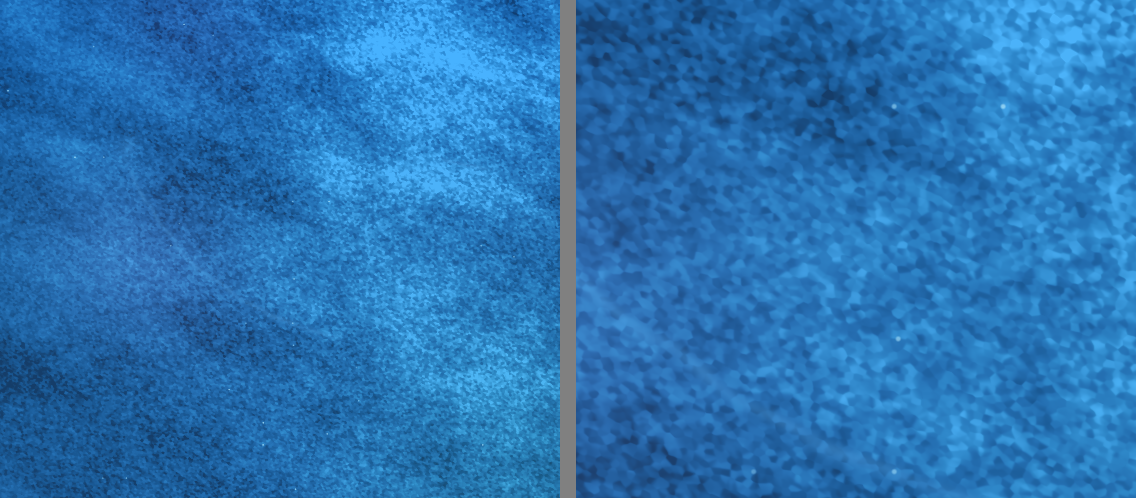
Left: the whole. Right: its middle third, enlarged.
A WebGL 1 fragment shader for this texture:

```glsl
precision highp float;
uniform vec2 u_resolution;

vec2 hash2(vec2 c) {
  return fract(sin(vec2(dot(c, vec2(127.1, 311.7)), dot(c, vec2(269.5, 183.3)))) * 43758.5);
}

// Smooth cellular noise, about -1 to 1
float cellNoise(vec2 p) {
  vec2 cell = floor(p);
  float sum = 0.0, total = 0.0;
  for (int j = -1; j <= 1; j++) {
    for (int i = -1; i <= 1; i++) {
      vec2 c = cell + vec2(float(i), float(j));
      vec2 h = hash2(c);
      vec2 d = c + h - p;
      float w = exp(-6.0 * dot(d, d));
      sum += w * fract(h.x * 17.0 + h.y * 31.0);
      total += w;
    }
  }
  return 2.0 * sum / total - 1.0;
}

float clouds(vec2 p) {
  float sum = 0.0, amp = 0.5;
  for (int i = 0; i < 5; i++) {
    sum += amp * cellNoise(p);
    p = p * 2.1 + 7.3;
    amp *= 0.56;
  }
  return sum;
}

// Axes along and across the falling streaks
vec2 tilt(vec2 p) {
  return vec2(0.9 * p.x - 0.43 * p.y, 0.43 * p.x + 0.9 * p.y);
}

float blob(vec2 p, vec2 centre, vec2 radius) {
  vec2 d = tilt(p - centre) / radius;
  return exp(-dot(d, d));
}

vec3 blueRamp(float t) {
  vec3 c = mix(vec3(0.08, 0.24, 0.41), vec3(0.10, 0.35, 0.585), smoothstep(-0.02, 0.27, t));
  c = mix(c, vec3(0.14, 0.435, 0.70), clamp(t * 4.0 - 1.0, 0.0, 1.0));
  c = mix(c, vec3(0.18, 0.53, 0.79), clamp(t * 4.0 - 2.0, 0.0, 1.0));
  return mix(c, vec3(0.27, 0.66, 0.93), clamp(t * 4.0 - 3.0, 0.0, 1.3));
}

// Thin bright line at signed distance d
float crease(float d, float width) {
  return exp(-d * d / (width * width));
}

void main() {
  vec2 p = gl_FragCoord.xy / u_resolution.y;
  vec2 q = tilt(p);

  // Broad light and shade
  float tone = 0.47 + 0.30 * (p.x - 0.56) + 0.20 * (p.y - 0.5);
  tone += 0.30 * blob(p, vec2(0.83, 0.92), vec2(0.17, 0.07));
  tone += 0.20 * blob(p, vec2(0.78, 0.68), vec2(0.36, 0.07));
  tone += 0.22 * blob(p, vec2(0.78, 0.42), vec2(0.24, 0.15));
  tone += 0.20 * blob(p, vec2(0.24, 0.46), vec2(0.18, 0.12));
  tone += 0.14 * blob(p, vec2(0.28, 0.82), vec2(0.22, 0.06));
  tone -= 0.24 * blob(p, vec2(0.43, 0.62), vec2(0.15, 0.09));
  tone -= 0.24 * blob(p, vec2(0.06, 0.60), vec2(0.11, 0.08));
  tone -= 0.28 * blob(p, vec2(0.65, 0.79), vec2(0.13, 0.05));
  tone -= 0.30 * blob(p, vec2(1.03, 0.95), vec2(0.16, 0.06));
  tone -= 0.14 * blob(p, vec2(0.45, 0.33), vec2(0.22, 0.10));

  // Streaky mottling, stronger to the upper right
  float upperRight = smoothstep(0.4, 1.7, p.x + p.y);
  tone += mix(0.32, 0.62, upperRight) * clouds(q * vec2(3.5, 7.5) + 3.0);

  // Nap of the surface
  float softness = mix(0.65, 1.0, smoothstep(0.0, 0.7, p.x));
  float grain = 0.25 * cellNoise(q * vec2(190.0, 245.0)) + 0.14 * cellNoise(q * vec2(85.0, 120.0) + 40.0);
  tone += grain * softness;

  vec3 colour = blueRamp(tone);

  // Violet haze to the left, deeper blue at the top, teal at the lower right
  float haze = blob(p, vec2(0.30, 0.47), vec2(0.20, 0.16)) + 0.8 * blob(p, vec2(0.38, 0.96), vec2(0.17, 0.14));
  colour += haze * vec3(0.055, -0.005, 0.005);
  colour += smoothstep(0.5, 1.0, p.y) * vec3(-0.02, 0.0, 0.035);
  colour += smoothstep(0.5, 1.1, p.x) * smoothstep(0.6, 0.0, p.y) * vec3(0.0, 0.02, -0.03);

  // Curved crease with a smudge at its upper end
  float wobble = 0.004 * cellNoise(p * 25.0);
  float arc = crease(length(p - vec2(0.78, 0.879)) - 0.5636 + wobble, 0.0042);
  arc *= smoothstep(0.72, 0.60, p.x) * smoothstep(0.70, 0.62, p.y);
  arc *= 0.75 + 0.35 * cellNoise(p * 60.0);
  float smudge = blob(p, vec2(0.256, 0.705), vec2(0.018, 0.028));

  // Faint crease across the upper right
  float sag = p.y - 0.742 + 0.12 * (p.x - 0.48) + 0.09 * (p.x - 0.48) * (p.x - 0.48) + wobble;
  float line = crease(sag, 0.0035) * smoothstep(0.44, 0.54, p.x);
  line *= smoothstep(-0.2, 0.5, cellNoise(p * 9.0));
  colour = mix(colour, vec3(0.30, 0.62, 0.88), 0.42 * arc + 0.22 * smudge + 0.3 * line);

  // Sparse dust specks
  vec2 cell = floor(p * 45.0);
  vec2 h = hash2(cell + 11.0);
  float speck = smoothstep(0.11, 0.03, length(fract(p * 45.0) - 0.2 - 0.6 * h.yx));
  speck *= step(0.985, h.x) * (0.35 + 0.5 * h.y);
  colour = mix(colour, vec3(0.62, 0.86, 0.97), speck);

  gl_FragColor = vec4(clamp(colour, 0.0, 1.0), 1.0);
}
```
